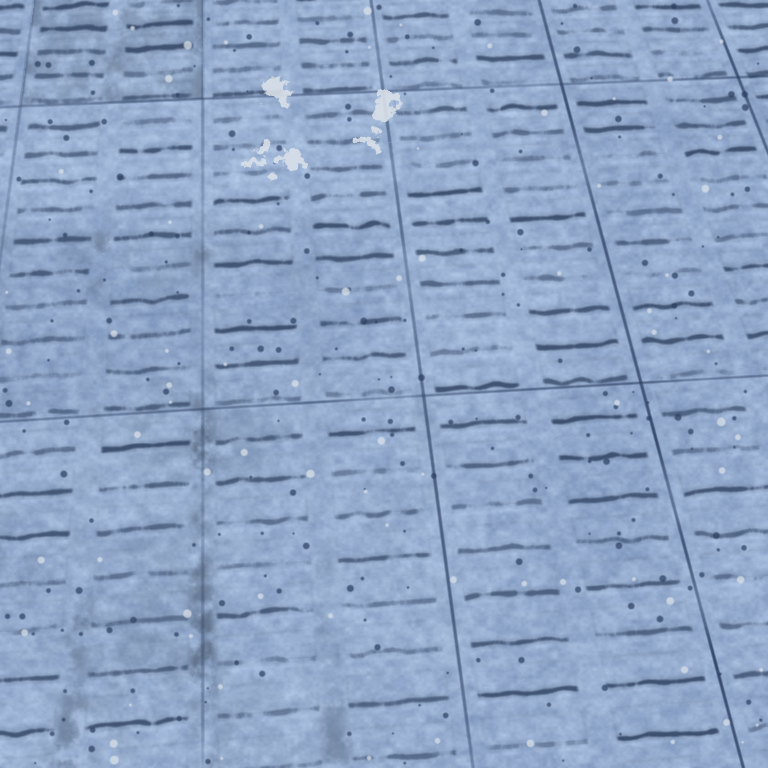
Write a WebGL 2 fragment shader that draws this texture.

```glsl
#version 300 es
precision highp float;

uniform vec2 u_resolution;
out vec4 outColor;

#define SEAM_X 0.264
#define TILE_FAR 0.219
#define TILE_GROWTH 0.133
#define ROW_DEPTH 12.73
#define ROWS_PER_TILE 10.0
#define DASH_HALF 0.385
#define LINE_HALF 0.0024
#define LIGHT_BLUE vec3(0.665, 0.755, 0.880)
#define SHADE_BLUE vec3(0.490, 0.585, 0.735)
#define DARK_BLUE vec3(0.160, 0.235, 0.370)
#define GRIME vec3(0.350, 0.415, 0.510)
#define CHALK vec3(0.850, 0.880, 0.910)

float hash(vec2 p) {
  vec3 q = fract(p.xyx * 0.1031);
  q += dot(q, q.yzx + 33.33);
  return fract((q.x + q.y) * q.z);
}

float noise(vec2 p) {
  vec2 i = floor(p), f = fract(p);
  f = f * f * (3.0 - 2.0 * f);
  return mix(mix(hash(i), hash(i + vec2(1, 0)), f.x),
             mix(hash(i + vec2(0, 1)), hash(i + vec2(1, 1)), f.x), f.y);
}

float fbm(vec2 p) {
  float sum = 0.0, gain = 0.533;
  for (int i = 0; i < 4; i++) {
    sum += gain * noise(p);
    p = p * 2.03 + 17.1;
    gain *= 0.5;
  }
  return sum;
}

float cover(float dist, float soft) {
  return 1.0 - smoothstep(-soft, soft, dist);
}

// Sparse round dots, one candidate per grid cell
float specks(vec2 p, float cells, float density, float seed, float soft) {
  vec2 cell = floor(p * cells), key = cell + seed;
  vec2 center = 0.3 + 0.4 * vec2(hash(key + 3.7), hash(key + 9.1));
  float radius = mix(0.06, 0.24, hash(key + 5.3)) / cells;
  float dist = length(p - (cell + center) / cells) - radius;
  return step(hash(key), density) * cover(dist, soft);
}

// Chalky splashes with ragged outlines
float splashes(vec2 p, float soft) {
  vec2 spots[5] = vec2[5](vec2(0.358, 0.881), vec2(0.341, 0.806),
    vec2(0.375, 0.786), vec2(0.504, 0.861), vec2(0.487, 0.814));
  float mask = 0.0;
  for (int i = 0; i < 5; i++) {
    vec2 d = (p - spots[i]) * (i == 3 ? vec2(1.5, 0.7) : vec2(1.0, 1.15));
    float ragged = (fbm(p * 65.0 + float(i) * 7.0) - 0.5) * 0.065;
    mask = max(mask, cover(length(d) - 0.014 + ragged, soft));
  }
  return mask;
}

void main() {
  vec2 p = gl_FragCoord.xy / u_resolution;
  float soft = max(0.0016, 0.8 / u_resolution.y);

  // Perspective floor coordinates: tiles across, rows down
  float depth = 1.0 - p.y;
  float tileWidth = TILE_FAR + TILE_GROWTH * depth;
  float across = (p.x - SEAM_X) / tileWidth;
  float tilted = depth + (p.x - 0.33) * (0.035 + 0.05 * depth);
  float scale = TILE_FAR + TILE_GROWTH * tilted;
  float row = 0.15 - ROW_DEPTH / scale;
  float rowHeight = scale * scale / (ROW_DEPTH * TILE_GROWTH);
  float tileRow = (row + 53.85) / ROWS_PER_TILE;
  vec2 tile = floor(vec2(across, tileRow));

  // Mottled painted surface
  float cloud = fbm(p * 5.0 + 2.0), grain = fbm(p * vec2(75.0, 95.0));
  float tone = 0.55 + (cloud - 0.5) * 0.6 + (grain - 0.5) * 0.95;
  tone += (noise(p * 210.0) - 0.5) * 0.22 + (hash(tile + 40.0) - 0.5) * 0.12;
  vec3 color = mix(SHADE_BLUE, LIGHT_BLUE, clamp(tone, -0.15, 1.15));

  // Grime gathers at the left, in the channels and on one tile
  float column = across * 2.0;
  float columnX = fract(column) - 0.5;
  float channel = smoothstep(0.36, 0.46, abs(columnX));
  float left = smoothstep(0.68, 0.2, p.x) * smoothstep(0.26, 0.36, depth);
  float soiled = tile == vec2(-1.0) ? 1.0 : 0.0;
  float patches = smoothstep(0.42, 0.72, fbm(p * vec2(9.0, 7.0) + 31.0));
  float grit = smoothstep(0.25, 0.7, fbm(p * 48.0 + 8.0));
  float dirt = left * (0.15 + patches) * (0.25 + 0.75 * channel);
  dirt = clamp(dirt + soiled * (0.35 + 0.3 * channel), 0.0, 1.0);
  color = mix(color, GRIME, dirt * grit * 0.85);

  // Raised bars: soft side edges and a pale lip under each line
  vec2 bar = vec2(floor(column), floor(row + 0.5));
  float rowY = row - bar.y;
  float strength = hash(bar + 71.0);
  float sideDist = (abs(columnX) - DASH_HALF) * tileWidth * 0.5;
  float barY = abs(fract(row) - 0.71) - 0.28;
  float edge = max(sideDist, barY * rowHeight);
  color *= 1.0 - 0.09 * cover(abs(edge) - 0.001, 0.004) * noise(p * 35.0);
  float lip = cover(abs(rowY * rowHeight - 0.008) - 0.002, 0.004);
  color += 0.035 * lip * cover(sideDist, 0.004);

  // Broken dark line along the lower edge of each bar
  float wobble = (noise(p * vec2(45.0, 20.0)) - 0.5) * 0.006;
  float wear = fbm(p * vec2(60.0, 35.0) + bar * 3.1);
  float thickness = LINE_HALF * (0.35 + 1.5 * wear);
  float lineDist = abs(rowY * rowHeight + wobble) - thickness;
  float ink = smoothstep(0.18, 0.62, wear + strength * 0.3 - 0.1);
  ink *= mix(0.4, 1.0, strength) * cover(sideDist, 0.003);
  color = mix(color, DARK_BLUE, ink * cover(lineDist, soft * 1.3) * 0.92);
  color = mix(color, GRIME, ink * cover(lineDist - 0.003, 0.005) * 0.3);

  // Tile seams, crisper to the right
  float seamDist = abs(across - round(across)) * tileWidth;
  float seamInk = mix(0.35, 0.9, smoothstep(0.25, 0.75, p.x));
  seamInk *= 0.4 + 0.6 * noise(vec2(round(across) * 5.0, p.y * 14.0));
  color = mix(color, DARK_BLUE, seamInk * cover(seamDist - 0.0021, soft));
  float crossDist = abs(tileRow - round(tileRow)) * ROWS_PER_TILE * rowHeight;
  float crossInk = 0.25 + 0.4 * noise(p * 12.0);
  color = mix(color, DARK_BLUE, crossInk * cover(crossDist - 0.0016, soft));

  // Scattered chips, dust and splashes
  color = mix(color, DARK_BLUE, 0.7 * specks(p, 54.0, 0.07, 11.0, soft));
  color = mix(color, CHALK, 0.75 * specks(p, 43.0, 0.04, 57.0, soft));
  color = mix(color, CHALK, 0.9 * splashes(p, soft * 1.5));

  outColor = vec4(color, 1.0);
}
```
